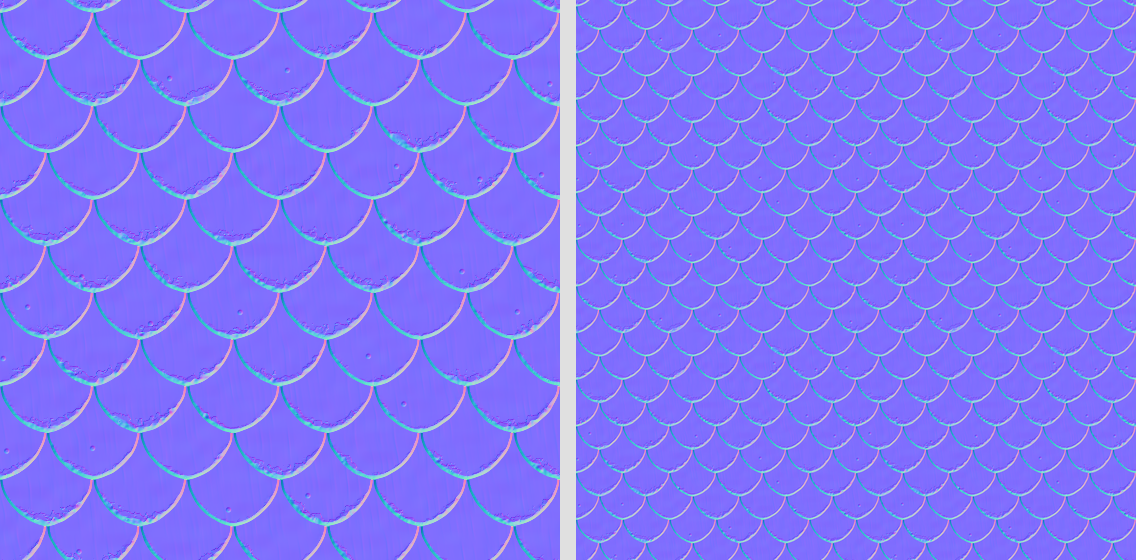
Left, the tile; right, the same tile 2 across and 2 down.
Give the GLSL for this texture map, as a three.js fragment shader.

```glsl
// Tangent-space normal map of overlapping rounded scales with worn, beveled rims.
// Each scale has a local height field (bevel, flakes, streaks) seeded by its wrapped
// cell id; finite differences of that height give the normal color.
varying vec2 vUv;

const float GRID = 12.0;          // rows, and half-scale columns, across the canvas
const float ROW_OFFSET = 0.28;    // vertical phase of the rows
const float ROUNDNESS = 1.72;     // superellipse exponent of the rim
const float BEVEL_HEIGHT = 0.105;
const float BASE_TILT = 0.14;     // backward lean of each scale
const float SAMPLE_STEP = 0.009;
const float EDGE_SOFTNESS = 0.014;

float hash(vec2 p) {
  return fract(sin(dot(p, vec2(127.1, 311.7))) * 43758.5453);
}

float noise(vec2 p) {
  vec2 i = floor(p);
  vec2 f = fract(p);
  f = f * f * (3.0 - 2.0 * f);
  float low = mix(hash(i), hash(i + vec2(1.0, 0.0)), f.x);
  float high = mix(hash(i + vec2(0.0, 1.0)), hash(i + vec2(1.0, 1.0)), f.x);
  return mix(low, high, f.y);
}

// Offset into the noise domain, unique per scale and equal across the tile border.
vec2 scaleSeed(vec2 id) {
  vec2 cell = mod(id, GRID);
  return 60.0 * vec2(hash(cell + 3.1), hash(cell + 17.7));
}

// Distance inward from the rim; the scale hangs below local y = 0.
float rimDistance(vec2 p, vec2 seed) {
  vec2 a = max(vec2(abs(p.x), -p.y), 0.0001);
  float radius = pow(pow(a.x, ROUNDNESS) + pow(a.y, ROUNDNESS), 1.0 / ROUNDNESS);
  return 1.0 - radius + 2.0 * max(p.y, 0.0) - 0.018 * noise(p * 5.0 + seed);
}

// Rim slope whose inner border is lumpy where the scale is worn.
float bevel(vec2 p, vec2 seed, float d, float belly, float wear) {
  float lump = noise(p * 10.0 + seed);
  float width = mix(0.05, 0.075, belly) + 0.13 * belly * wear * lump * lump;
  float t = clamp(d / width, 0.0, 1.0);
  float lumps = 0.022 * wear * belly * noise(p * 17.0 + seed.yx);
  return BEVEL_HEIGHT * t * (1.5 - 0.5 * t) + lumps * smoothstep(0.2, 0.06, d);
}

// Thin ragged layer left along the lower rim.
float flakes(vec2 p, vec2 seed, float d, float belly, float wear) {
  float ragged = 0.65 * noise(p * 12.0 + seed) + 0.35 * noise(p * 29.0 + seed);
  float reach = ragged * belly * (0.35 + 0.65 * wear);
  return 0.009 * smoothstep(-0.09, 0.09, reach - 2.3 * d);
}

// Fine, slightly slanted grooves and a soft swell over the body.
float streaks(vec2 p, vec2 seed) {
  float bend = 0.14 * p.y + 0.08 * noise(p * 2.0 + seed);
  float groove = noise(vec2((p.x + bend) * 17.0, p.y * 1.7) + seed);
  return 0.0034 * groove * groove * groove + 0.010 * noise(p * 3.0 + seed.yx);
}

// One small round blister on some of the scales.
float blister(vec2 p, vec2 seed) {
  vec2 center = vec2(hash(seed) - 0.5, -0.2 - 0.5 * hash(seed.yx));
  float present = step(0.72, hash(seed + 5.3));
  return 0.018 * present * smoothstep(0.065, 0.02, length(p - center));
}

float scaleHeight(vec2 p, vec2 seed) {
  float d = rimDistance(p, seed);
  float belly = smoothstep(0.05, 0.75, -p.y);
  float wear = smoothstep(0.25, 0.8, noise(p * 1.7 + seed));
  return bevel(p, seed, d, belly, wear) + flakes(p, seed, d, belly, wear)
       + streaks(p, seed) + blister(p, seed) - BASE_TILT * p.y;
}

// Encoded normal, with green growing toward downward-facing slopes.
vec3 scaleColor(vec2 p, vec2 seed) {
  vec2 e = vec2(SAMPLE_STEP, 0.0);
  float dx = scaleHeight(p + e.xy, seed) - scaleHeight(p - e.xy, seed);
  float dy = scaleHeight(p + e.yx, seed) - scaleHeight(p - e.yx, seed);
  vec2 slope = vec2(dx, dy) / (2.0 * SAMPLE_STEP);
  return 0.5 + 0.5 * normalize(vec3(-slope.x, slope.y, 1.0));
}

void main() {
  vec2 p = vUv * GRID + vec2(0.0, ROW_OFFSET);

  // Upper scale of this band: its center column alternates from row to row.
  float row = ceil(p.y);
  float shift = mod(row + 1.0, 2.0);
  float column = 2.0 * floor((p.x - shift) * 0.5 + 0.5) + shift;
  vec2 upperId = vec2(column, row);
  vec2 upper = p - upperId;
  vec2 upperSeed = scaleSeed(upperId);

  // Scale of the next row down, seen outside the upper rim.
  vec2 lowerId = upperId + vec2(upper.x < 0.0 ? -1.0 : 1.0, -1.0);
  vec2 lower = p - lowerId;

  float cover = smoothstep(-EDGE_SOFTNESS, EDGE_SOFTNESS, rimDistance(upper, upperSeed));
  vec3 color = mix(scaleColor(lower, scaleSeed(lowerId)), scaleColor(upper, upperSeed), cover);
  gl_FragColor = vec4(color, 1.0);
}
```
